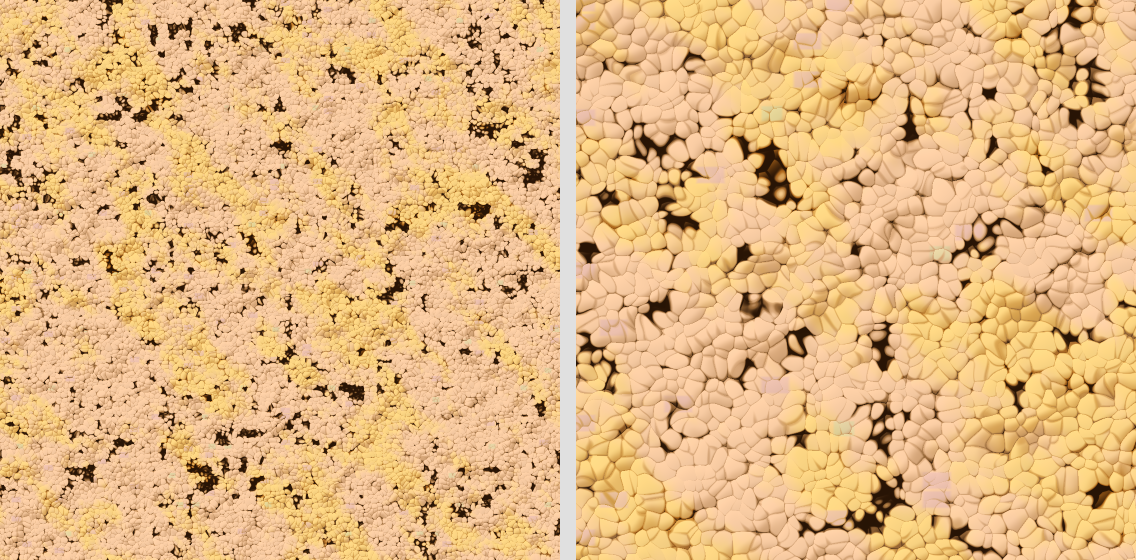
Left: the whole. Right: its middle third, enlarged.
A WebGL 1 fragment shader for this texture:

```glsl
precision highp float;
// Sandy, crumbly render: thousands of small overlapping domes lit from the upper left.
// Domes come from a warped, jittered grid on a lumpy base; noise opens scattered
// dark pits and mottles the surface with soft ochre. 2x2 supersampled.

uniform vec2 u_resolution;

const float GRAINS = 120.0;
const vec3 PEACH = vec3(0.975, 0.80, 0.64);
const vec3 PEACH_SHADE = vec3(0.85, 0.66, 0.48);
const vec3 OCHRE = vec3(0.98, 0.83, 0.51);
const vec3 OCHRE_SHADE = vec3(0.85, 0.64, 0.31);
const vec3 BROWN = vec3(0.60, 0.41, 0.22);
const vec3 RUST = vec3(0.70, 0.41, 0.10);
const vec3 PIT = vec3(0.16, 0.08, 0.02);
const vec3 LILAC = vec3(0.89, 0.72, 0.71);
const vec3 MINT = vec3(0.84, 0.84, 0.64);

float hash(vec2 p) {
  return fract(sin(dot(p, vec2(127.1, 311.7))) * 43758.5453);
}

vec2 hash2(vec2 p) {
  return vec2(hash(p), hash(p + 57.3));
}

float noise(vec2 p) {
  vec2 i = floor(p);
  vec2 f = fract(p);
  f = f * f * (3.0 - 2.0 * f);
  float low = mix(hash(i), hash(i + vec2(1.0, 0.0)), f.x);
  float high = mix(hash(i + vec2(0.0, 1.0)), hash(i + 1.0), f.x);
  return mix(low, high, f.y);
}

float fbm(vec2 p) {
  float sum = 0.0;
  float amplitude = 0.5;
  for (int i = 0; i < 4; i++) {
    sum += amplitude * noise(p);
    p = p * 2.1 + 17.7;
    amplitude *= 0.55;
  }
  return sum / 1.01;
}

// Topmost dome: x = cover, y = lead over the next dome, z = light, w = grain id
vec4 topGrain(vec2 p, vec2 lightDir) {
  vec2 base = floor(p);
  float cover = -9.0;
  float best = -9.0;
  float second = -9.0;
  float facing = 0.0;
  float id = 0.0;
  for (int y = -1; y <= 1; y++) {
    for (int x = -1; x <= 1; x++) {
      vec2 cell = base + vec2(float(x), float(y));
      vec2 offset = p - cell - mix(vec2(0.06), vec2(0.94), hash2(cell));
      vec2 slope = offset / mix(0.6, 0.9, hash(cell + 23.9));
      float dome = 1.0 - dot(slope, slope);
      float grainId = hash(cell + 91.7);
      float height = dome + 0.4 * grainId;
      cover = max(cover, dome);
      if (height > best) {
        second = best;
        best = height;
        facing = dot(slope, lightDir);
        id = grainId;
      } else {
        second = max(second, height);
      }
    }
  }
  return vec4(cover, best - second, clamp(facing, -1.0, 1.0), id);
}

// Light on the lumpy base under the grains
float lumpLight(vec2 p, vec2 lightDir) {
  return noise(p) - noise(p + 0.4 * lightDir);
}

// Dark to light through pit, brown, shade and lit colour
vec3 toneRamp(float tone, vec3 brown, vec3 shade, vec3 lit) {
  vec3 color = mix(PIT, brown, smoothstep(0.02, 0.36, tone));
  color = mix(color, shade, smoothstep(0.34, 0.66, tone));
  return mix(color, lit, smoothstep(0.64, 0.88, tone));
}

// Sparse flat flecks with soft edges; returns coverage
float flecks(vec2 p, float share) {
  vec2 edge = abs(fract(p) - 0.5);
  float box = 1.0 - smoothstep(0.36, 0.5, max(edge.x, edge.y));
  return box * step(1.0 - share, hash(floor(p) + 5.1));
}

vec3 sandSurface(vec2 uv) {
  vec2 lightDir = normalize(vec2(-0.5, 0.85));
  vec2 warp = vec2(noise(uv * 75.0), noise(uv * 75.0 + 31.0)) - 0.5;
  vec4 grain = topGrain(uv * GRAINS + 0.9 * warp, lightDir);

  // Gaps deepen in loose areas; the loosest spots become grain-sized pits
  float looseness = 0.72 * noise(uv * 62.0 + 8.0) + 0.28 * noise(uv * 14.0 + 3.0);
  float pit = smoothstep(0.63, 0.9, looseness);
  float depth = mix(0.38, 0.86, smoothstep(0.48, 0.74, looseness));
  float crevice = depth * (1.0 - smoothstep(-0.2, 0.32, grain.x - pit));
  float seam = 1.0 - smoothstep(0.0, 0.36, grain.y);
  float tone = 0.89 + 0.19 * grain.z - 0.19 * seam - crevice;
  tone += 0.5 * lumpLight(uv * 40.0 + 90.0, lightDir);
  tone += 0.08 * (grain.w - 0.5) + 0.1 * (fbm(uv * 16.0 + 40.0) - 0.5);

  // Soft ochre mottling, stretched from upper left to lower right
  vec2 along = vec2(uv.x - uv.y, uv.x + uv.y) * vec2(9.0, 15.0);
  float mottle = fbm(along + 12.0) + 0.1 * (grain.w - 0.5);
  float ochre = smoothstep(0.44, 0.7, mottle);
  float rust = ochre * smoothstep(0.4, 0.7, noise(uv * 38.0 + 70.0));

  vec3 lit = mix(PEACH, OCHRE, ochre);
  lit = mix(lit, LILAC, 0.6 * flecks(uv * vec2(52.0, 88.0), 0.035));
  lit = mix(lit, MINT, 0.6 * flecks(uv * vec2(70.0, 96.0) + 200.0, 0.015));
  vec3 shade = mix(PEACH_SHADE, OCHRE_SHADE, ochre);
  vec3 color = toneRamp(tone, mix(BROWN, RUST, rust), shade, lit);
  return color * (1.0 + 0.04 * grain.z + 0.03 * (grain.w - 0.5));
}

void main() {
  vec3 sum = vec3(0.0);
  for (int y = 0; y < 2; y++) {
    for (int x = 0; x < 2; x++) {
      vec2 shift = 0.5 * vec2(float(x), float(y)) - 0.25;
      sum += sandSurface((gl_FragCoord.xy + shift) / u_resolution.y);
    }
  }
  gl_FragColor = vec4(sum / 4.0, 1.0);
}
```
